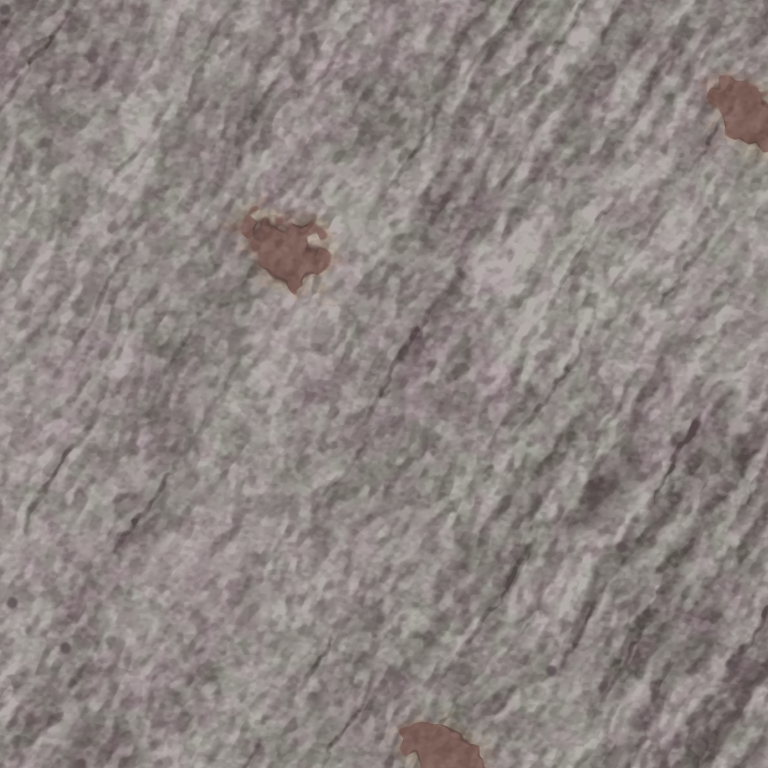
This texture is drawn by a WebGL 2 fragment shader. Its source:

```glsl
#version 300 es
precision highp float;
// Weathered grey stone with slanting grain, dark cracks, rust patches and pits.
// Smooth cellular noise, stretched along the grain, gives the speckle and
// streaks; cracks are tapered segments scattered one per cell of a sheared grid.

#define GRAIN_ANGLE 1.0
#define GRAIN_CONTRAST 0.80
#define FINE_CONTRAST 0.42
#define STREAK_CONTRAST 0.95
#define BROAD_CONTRAST 0.45
#define CRACK_DEPTH 0.62
#define BASE_TONE 0.66
#define TINT_AMOUNT 0.045
#define STONE_DARK vec3(0.40, 0.365, 0.357)
#define STONE_LIGHT vec3(0.64, 0.61, 0.60)
#define RUST_COLOUR vec3(0.48, 0.37, 0.345)
#define RUST_RADIUS 0.036

uniform vec2 u_resolution;
out vec4 fragColor;

vec2 hash2(vec2 p) {
    vec3 q = fract(p.xyx * vec3(0.1031, 0.1030, 0.0973));
    q += dot(q, q.yzx + 33.33);
    return fract((q.xx + q.yz) * q.zy);
}

// Random cell values blended by distance to jittered cell points, 0 to 1
float cellNoise(vec2 p) {
    vec2 base = floor(p);
    float sum = 0.0, total = 0.0;
    for (int y = -1; y <= 1; y++)
    for (int x = -1; x <= 1; x++) {
        vec2 id = base + vec2(x, y);
        vec2 offset = id + hash2(id + 19.0) - p;
        float weight = exp(-5.0 * dot(offset, offset));
        sum += weight * hash2(id + 157.0).x;
        total += weight;
    }
    return sum / total;
}

// Tapered dark segments running along the y axis
float cracks(vec2 p) {
    vec2 base = floor(p);
    float depth = 0.0;
    for (int y = -1; y <= 1; y++)
    for (int x = -1; x <= 1; x++) {
        vec2 id = base + vec2(x, y);
        vec2 shape = hash2(id + 71.0);
        vec2 d = abs(p - id - 0.2 - 0.6 * hash2(id + 233.0));
        float taper = 1.0 - smoothstep(0.3, 1.0, d.y / mix(0.25, 0.75, shape.y));
        float line = 1.0 - smoothstep(0.015, 0.09, d.x);
        depth = max(depth, line * taper * smoothstep(0.4, 0.95, shape.x));
    }
    return depth;
}

// Signed distance to the nearest rust patch
float rustDistance(vec2 uv, vec2 across) {
    float nearest = 1.0;
    for (int i = 0; i < 3; i++) {
        vec2 centre = fract(vec2(0.375, 0.675) + float(i) * vec2(0.6, 0.17));
        vec2 d = uv - centre;
        float stretched = length(d - 0.35 * across * dot(d, across));
        nearest = min(nearest, stretched - RUST_RADIUS);
    }
    return nearest;
}

float pits(vec2 uv) {
    float amount = 0.0;
    for (int i = 0; i < 6; i++) {
        float d = length(uv - hash2(vec2(float(i) + 3.0, 41.0)));
        amount = max(amount, 1.0 - smoothstep(0.004, 0.01, d));
    }
    return amount;
}

void main() {
    vec2 uv = gl_FragCoord.xy / u_resolution;
    vec2 along = vec2(cos(GRAIN_ANGLE), sin(GRAIN_ANGLE));
    vec2 across = vec2(along.y, -along.x);

    // Grain coordinates: x across, y along, gently bent and jagged
    vec2 g = vec2(dot(uv, across), dot(uv, along)) + 2.0;
    g.x += 0.004 * sin(g.y * 23.0 + g.x * 9.0) + 0.0015 * sin(g.y * 71.0 + g.x * 31.0);
    float jag = cellNoise(uv * 75.0 + 5.0) - 0.5;
    vec2 rough = g + vec2(0.007 * jag, 0.0);

    // Stone tone from speckle, streaks and broad patches
    float grain = cellNoise(g * vec2(112.0, 62.0)) - 0.5;
    float fine = cellNoise(uv * vec2(150.0, 190.0) + 31.0) - 0.5;
    float streak = cellNoise(rough * vec2(72.0, 10.0)) - 0.5;
    float broad = cellNoise(g * vec2(11.0, 4.0)) - 0.5;
    float patches = cellNoise(g * vec2(5.0, 2.5) + 13.0);
    float tone = BASE_TONE + GRAIN_CONTRAST * grain + FINE_CONTRAST * fine;
    tone += STREAK_CONTRAST * streak * mix(0.3, 1.0, smoothstep(0.25, 0.75, patches));
    tone += BROAD_CONTRAST * (broad - 0.5 * (patches - 0.5));
    tone -= CRACK_DEPTH * cracks(rough * vec2(16.0, 4.5)) * (0.85 + 0.8 * jag);
    vec3 colour = mix(STONE_DARK, STONE_LIGHT, clamp(tone, -0.3, 1.25));

    // Mottled tint between greenish and mauve grey
    float tint = cellNoise(uv * 42.0 + 61.0) + 0.6 * cellNoise(uv * 9.0 + 83.0) - 0.8;
    colour += TINT_AMOUNT * tint * vec3(0.4, -0.45, 0.3);

    // Rust with ragged, darker rims and a faint warm halo
    float rust = rustDistance(uv, across) + 0.02 * jag + 0.026 * (cellNoise(uv * 32.0) - 0.5);
    colour *= mix(vec3(1.0), vec3(1.02, 0.97, 0.91), 1.0 - smoothstep(0.0, 0.022, rust));
    vec3 rustTone = RUST_COLOUR + 0.09 * grain + 0.06 * fine;
    rustTone *= 1.0 - 0.22 * smoothstep(-0.009, -0.001, rust) * smoothstep(-0.1, 0.2, jag);
    colour = mix(colour, rustTone, 1.0 - smoothstep(-0.003, 0.003, rust));

    colour = mix(colour, vec3(0.34, 0.30, 0.31), 0.75 * pits(uv));
    fragColor = vec4(colour, 1.0);
}
```
